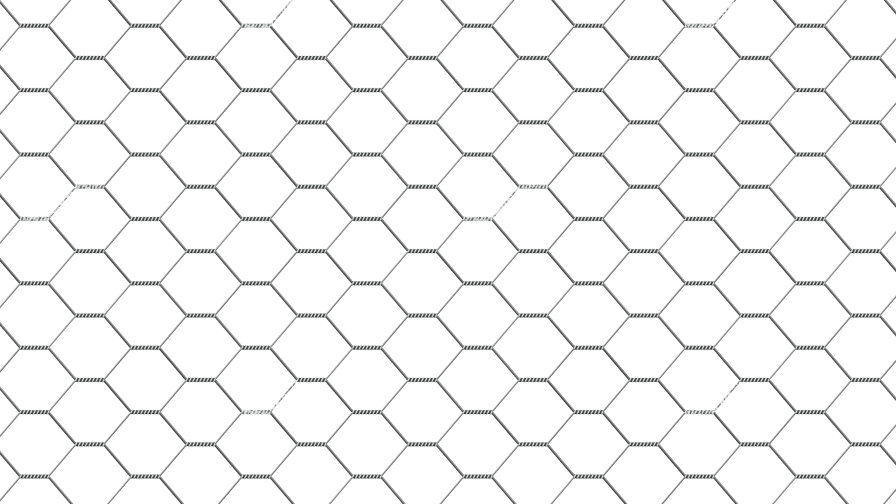
A WebGL 1 fragment shader for this pattern:

```glsl
precision highp float;
// Hexagonal wire netting on white: heavy and fine diagonal wires meet in
// short coiled twists. One folded cell holds four wires, and two staggered
// lattices hold the twists; a few repeats are worn. Unit: one row height.
uniform vec2 u_resolution;

const vec2 CELL = vec2(1.721, 1.0);
const float TWIST_HALF = 0.217;

float hash(vec2 p) {
  return fract(sin(dot(p, vec2(127.1, 311.7))) * 4375.85);
}

// 1 when a cell index falls on the given spot of the 4 by 6 wear cycle
float onCycle(vec2 id, vec2 spot) {
  vec2 gap = abs(mod(id + 0.5, vec2(4.0, 6.0)) - 0.5 - spot);
  return step(gap.x + gap.y, 0.1);
}

float wornCell(vec2 id) {
  return max(onCycle(id, vec2(2.0, 0.0)), onCycle(id, vec2(0.0, 3.0)));
}

// Patchy loss of metal
float flaking(vec2 p) {
  return step(0.5, hash(floor(p * 42.0)));
}

vec3 drawWires(vec3 color, vec2 q, vec2 id, vec2 p) {
  vec2 along = normalize(vec2(0.5 * CELL.x - 2.0 * TWIST_HALF, 0.5));
  vec2 start = abs(q) - vec2(TWIST_HALF, 0.0);
  float across = dot(start, vec2(along.y, -along.x));
  float heavy = step(0.0, q.x * q.y);
  float halfWidth = mix(0.012, 0.019, heavy);
  float lit = across * sign(q.y) / halfWidth;

  // Round metal, lit from above
  float tone = mix(0.28, 0.62, smoothstep(-0.5, 0.6, lit));
  tone -= 0.2 * smoothstep(0.6, 1.0, lit);
  tone += mix(0.13, 0.0, heavy);
  tone += 0.08 * (hash(mod(id, vec2(4.0, 6.0)) + sign(q) * 0.3) - 0.5);

  // The fine wire up and right of a worn twist is broken up
  float worn = wornCell(id) * step(0.0, q.x) * step(q.y, 0.0);
  tone = mix(tone, 0.95, worn * flaking(p) * 0.8);

  float cover = step(abs(across), halfWidth) * step(0.0, dot(start, along));
  return mix(color, vec3(tone, tone + 0.006, tone), cover);
}

vec3 drawTwist(vec3 color, vec2 q, float worn, vec2 p) {
  // Slanted coils with a scalloped outline
  float coil = 0.5 + 0.5 * cos((q.x + 0.5 * q.y) * 6.2832 * 8.0 / (2.0 * TWIST_HALF));
  float cover = step(abs(q.x), TWIST_HALF + 0.008)
              * step(abs(q.y), 0.028 + 0.011 * coil);
  float tone = mix(0.27, 0.86, smoothstep(0.25, 0.95, coil));
  tone -= 0.15 * smoothstep(0.0, 0.035, q.y);
  tone = mix(tone, 0.95, worn * (0.2 + 0.5 * flaking(p)));
  return mix(color, vec3(tone, tone + 0.012, tone + 0.004), cover);
}

vec3 netting(vec2 p) {
  vec2 u = p - vec2(0.534, 0.399);
  vec2 id = floor(u / CELL + 0.5);
  vec2 q = u - id * CELL;
  vec3 color = drawWires(vec3(1.0), q, id, p);
  color = drawTwist(color, q, wornCell(id), p);

  // Twists of the staggered lattice
  u -= 0.5 * CELL;
  id = floor(u / CELL + 0.5);
  return drawTwist(color, u - id * CELL, onCycle(id, vec2(0.0, 2.0)), p);
}

void main() {
  // Average a 4 by 4 grid of samples; y runs down from the top
  vec3 sum = vec3(0.0);
  for (int j = 0; j < 4; j++) {
    for (int i = 0; i < 4; i++) {
      vec2 offset = (vec2(float(i), float(j)) + 0.5) / 4.0 - 0.5;
      vec2 xy = gl_FragCoord.xy + offset;
      xy.y = u_resolution.y - xy.y;
      sum += netting(xy / u_resolution.y * 7.826);
    }
  }
  gl_FragColor = vec4(sum / 16.0, 1.0);
}
```
